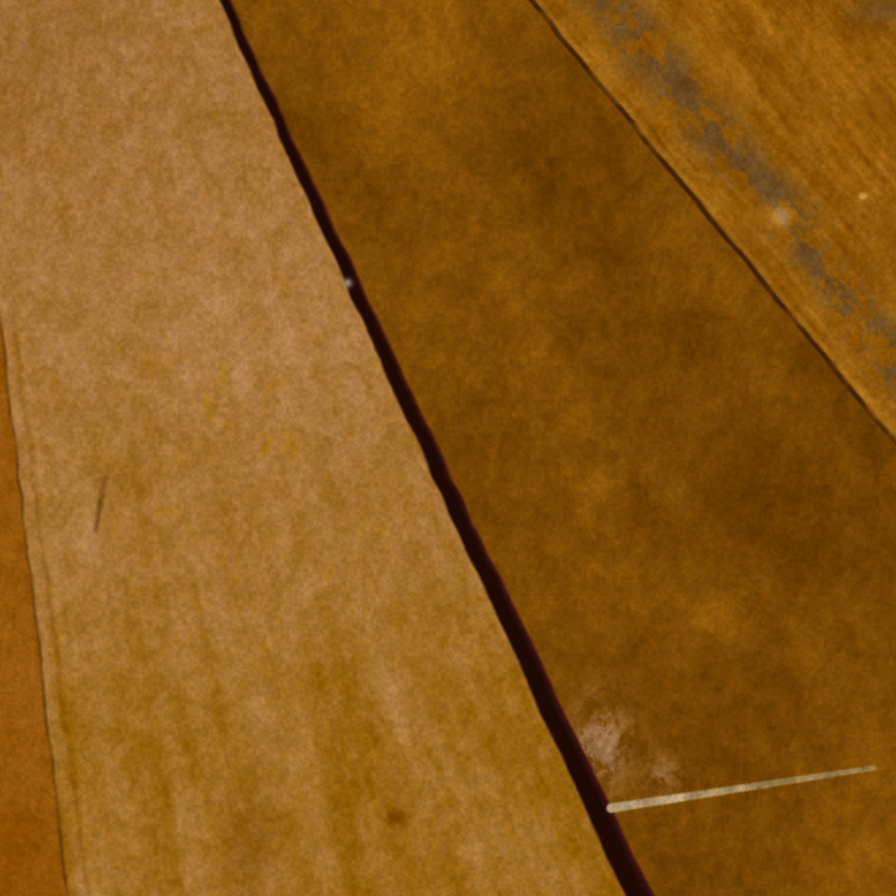
A WebGL 2 fragment shader for this texture:

```glsl
#version 300 es
precision highp float;
// Worn floor boards seen at an angle: four planks split by slanted seams.
// Each plank has a base tone, stretched grain and stains; gaps, scratches
// and a pale splinter are laid on top with distance functions.
uniform vec2 u_resolution;
out vec4 fragColor;

float hash(vec2 p) {
  vec3 q = fract(vec3(p.xyx) * 0.1031);
  q += dot(q, q.yzx + 33.33);
  return fract((q.x + q.y) * q.z);
}

float noise(vec2 p) {
  vec2 i = floor(p), f = fract(p);
  f = f * f * (3.0 - 2.0 * f);
  return mix(mix(hash(i), hash(i + vec2(1, 0)), f.x),
             mix(hash(i + vec2(0, 1)), hash(i + vec2(1, 1)), f.x), f.y);
}

// Layered noise, centred on zero
float fbm(vec2 p) {
  float sum = 0.0, amp = 0.5;
  for (int i = 0; i < 5; i++) {
    sum += amp * (noise(p) - 0.5);
    p = mat2(1.6, 1.2, -1.2, 1.6) * p + 7.3;
    amp *= 0.55;
  }
  return sum;
}

// Distance to a segment in x, position along it in y
vec2 segment(vec2 p, vec2 a, vec2 b) {
  vec2 d = b - a;
  float t = clamp(dot(p - a, d) / dot(d, d), 0.0, 1.0);
  return vec2(length(p - a - d * t), t);
}

// Soft elliptical spot
float spot(vec2 p, float x, float y, float w, float h) {
  vec2 d = (p - vec2(x, y)) / vec2(w, h);
  return exp(-dot(d, d));
}

float stroke(float dist, float halfWidth, float soft) {
  return 1.0 - smoothstep(halfWidth - soft, halfWidth + soft, abs(dist));
}

void main() {
  vec2 uv = gl_FragCoord.xy / u_resolution;
  float soft = 0.0012 + 0.7 / u_resolution.y;
  float cloud = fbm(uv * 6.0), mottle = fbm(uv * 38.0 + 11.0);
  float fine = fbm(uv * vec2(85, 60) + 2.0 * mottle);
  float wobble = 0.003 * (noise(vec2(uv.y * 45.0, 3)) - 0.5);
  float broken = 0.55 + 0.45 * smoothstep(0.2, 0.6, noise(uv * 48.0 + 9.0));

  // Signed horizontal offsets from the three seams
  float leftSeam = uv.x - 0.0755 + 0.1165 * uv.y - wobble;
  float mainSeam = uv.x - 0.714 + 0.464 * uv.y + 0.003 * sin(3.1416 * uv.y) - wobble;
  float rightSeam = uv.x - 1.417 + 0.825 * uv.y - wobble;

  // Pale plank: tan above, golden and streaked below, with yellow flecks
  float streak = fbm(vec2(leftSeam / (leftSeam - mainSeam) * 26.0, uv.y * 5.0));
  float low = 1.0 - smoothstep(0.1, 0.75, uv.y);
  vec3 pale = mix(vec3(0.645, 0.445, 0.21), vec3(0.61, 0.41, 0.11), low);
  pale += vec3(0.03, 0.03, 0.05) * spot(uv, 0.27, 0.62, 0.2, 0.18);
  pale -= 0.04 * spot(uv, 0.0, 1.0, 0.2, 0.2);
  pale += vec3(0.10, 0.11, 0.20) * streak * (0.3 + low);
  pale += vec3(0.06, 0.06, 0.11) * (mottle + cloud + 1.5 * fine);
  pale -= (0.06 + 0.16 * streak) * spot(uv, 0.28, 0.06, 0.03, 0.06);
  pale -= 0.14 * spot(uv, 0.444, 0.088, 0.013, 0.01);
  float flecks = smoothstep(0.12, 0.3, fbm(uv * vec2(60, 42) + 31.0));
  pale.b -= 0.11 * flecks * spot(uv, 0.3, 0.48, 0.16, 0.2);

  // Orange plank at the far left, with a bevel line beside its seam
  vec3 orange = vec3(0.56, 0.32, 0.03) + 0.08 * (cloud + fine);
  vec3 color = mix(orange, pale, smoothstep(-soft, soft, leftSeam));
  float below = 1.0 - smoothstep(0.61, 0.66, uv.y);
  color = mix(color, vec3(0.35, 0.2, 0.04), 0.65 * broken * below * stroke(leftSeam, 0.002, 0.002));
  float bevel = uv.x - 0.098 + 0.13 * uv.y - wobble;
  color -= 0.07 * broken * below * stroke(bevel, 0.002, 0.004);
  color += 0.03 * below * stroke(bevel - 0.008, 0.003, 0.005);

  // Dark brown plank with smoky stains and lighter worn places
  float grain = fbm(vec2((uv.x + 0.55 * uv.y) * 17.0, uv.y * 5.0));
  float tone = 1.2 * cloud + 0.8 * grain + 0.8 * mottle + fine;
  tone += 0.7 * spot(uv, 0.45, 0.88, 0.1, 0.13) + 0.4 * spot(uv, 0.95, 0.03, 0.2, 0.1);
  tone += 0.9 * spot(uv, 0.8, 0.31, 0.04, 0.03) + 0.8 * spot(uv, 0.67, 0.46, 0.025, 0.02);
  tone -= (0.8 + 1.5 * mottle) * spot(uv, 0.78, 0.63, 0.05, 0.035);
  tone -= 0.6 * spot(uv, 0.86, 0.44, 0.14, 0.1);
  tone -= 0.3 * broken * stroke(segment(uv, vec2(0.51, 0.55), vec2(0.66, 0.553)).x, 0.002, 0.004);
  vec3 brown = vec3(0.46, 0.27, 0.012) + vec3(0.1, 0.075, 0.025) * tone;
  color = mix(color, brown, smoothstep(-soft, soft, mainSeam));

  // Far right plank: golden diagonal grain and a worn grey band
  float diagonal = fbm(vec2(rightSeam * 75.0, (uv.y - uv.x) * 8.0));
  vec3 gold = vec3(0.57, 0.35, 0.04) + vec3(0.2, 0.17, 0.09) * diagonal + 0.1 * fine;
  float band = (rightSeam - 0.082 - 0.05 * cloud) / 0.036;
  float worn = exp(-band * band) * smoothstep(-0.3, 0.25, mottle + diagonal + fine);
  worn += 0.7 * spot(uv, 0.99, 0.99, 0.04, 0.02);
  gold = mix(gold, vec3(0.39, 0.27, 0.13) + 0.15 * fine, min(worn, 0.9));
  gold += 0.2 * spot(uv, 0.87, 0.758, 0.012, 0.012) + 0.25 * spot(uv, 0.963, 0.781, 0.005, 0.004);
  color = mix(color, gold, smoothstep(-soft, soft, rightSeam));
  color = mix(color, vec3(0.23, 0.11, 0.04), 0.9 * broken * stroke(rightSeam, 0.0035, 0.0025));
  color += 0.05 * broken * stroke(rightSeam - 0.009, 0.002, 0.004);

  // Chipped pale wood beside the main gap
  float chip = spot(uv, 0.668, 0.165, 0.032, 0.045) + 0.6 * spot(uv, 0.74, 0.135, 0.018, 0.018);
  chip *= smoothstep(0.0, 0.01, mainSeam) * smoothstep(-0.25, 0.1, mottle + fine);
  color = mix(color, vec3(0.58, 0.41, 0.26) + 0.3 * fine, min(1.2 * chip, 0.95));

  // Main gap, wider towards the viewer, with a plum lit right side
  float gap = mix(0.0165, 0.006, pow(uv.y, 0.7)) + 0.003 * mottle;
  vec3 gapColor = mix(vec3(0.12, 0.035, 0.012), vec3(0.24, 0.07, 0.07), smoothstep(0.2, 1.0, mainSeam / gap));
  color = mix(color, gapColor, stroke(mainSeam, gap, 0.003));
  color = mix(color, vec3(0.62, 0.53, 0.46), spot(uv, 0.388, 0.684, 0.005, 0.005));

  // Splinter, and a short scratch on the pale plank
  vec2 splinter = segment(uv, vec2(0.682, 0.098), vec2(0.975, 0.143));
  vec3 wood = mix(vec3(0.7, 0.6, 0.45), vec3(0.58, 0.45, 0.25), splinter.y) + 0.3 * fine;
  color = mix(color, wood, stroke(splinter.x, 0.0052 - 0.0022 * splinter.y, 0.002));
  float scratch = segment(uv, vec2(0.117, 0.466), vec2(0.107, 0.408)).x + 0.003 * mottle;
  color = mix(color, vec3(0.38, 0.23, 0.05), 0.75 * broken * stroke(scratch, 0.003, 0.003));

  // Fine surface speckle
  float speckle = noise(uv * 190.0) + noise(uv.yx * 330.0 + 5.0) - 1.0;
  color *= 1.0 + vec3(0.1, 0.1, 0.16) * speckle;
  fragColor = vec4(clamp(color, 0.0, 1.0), 1.0);
}
```
